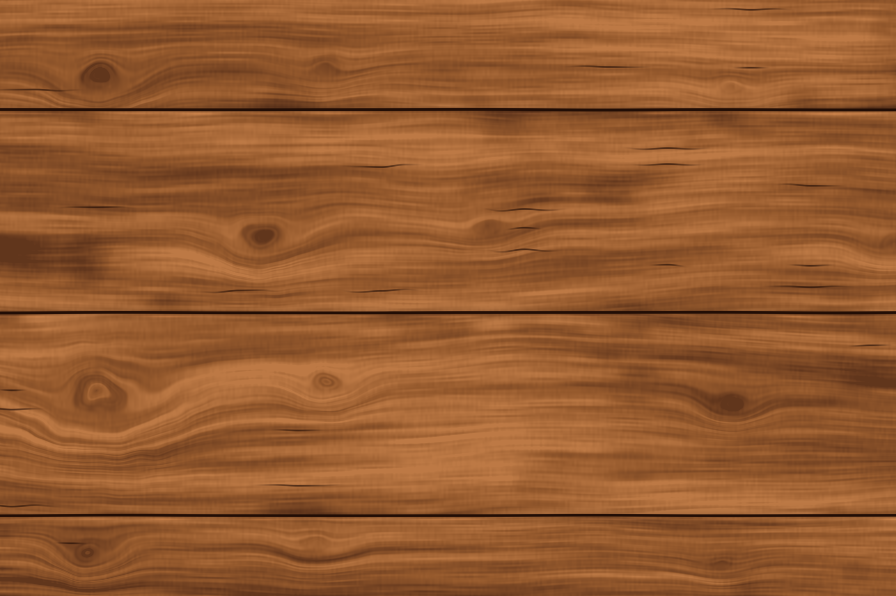
Give the GLSL for this texture, as a WebGL 2 fragment shader.

```glsl
#version 300 es
precision highp float;
// Stained pine planks laid horizontally, with grain, knots, smudges and dark seams.
uniform vec2 u_resolution;
out vec4 fragColor;

float hash(vec2 p) {
    return fract(sin(dot(p, vec2(12.9898, 78.233))) * 43758.5453);
}

float noise(vec2 p) {
    vec2 i = floor(p), f = fract(p);
    f = f * f * (3.0 - 2.0 * f);
    return mix(mix(hash(i), hash(i + vec2(1, 0)), f.x),
               mix(hash(i + vec2(0, 1)), hash(i + vec2(1, 1)), f.x), f.y);
}

// Centred noise, for use as an offset
float wave(vec2 p) { return noise(p) - 0.5; }

// Bends the grain into rings around each knot; returns the darkening
float addKnots(vec2 p, float row, float pitch, float base, inout float grain) {
    float dark = 0.0;
    for (int i = 0; i < 3; i++) {
        float k = float(i);
        float chance = hash(vec2(row + 2.0, k * 3.7));
        float size = 0.014 + 0.012 * chance + 0.016 * exp(-k * 3.0 - abs(row - 1.0) * 2.0);
        vec2 center = vec2(0.15 + 0.23 * k + 0.15 * k * k + 0.29 * pow(sin(row * 0.785), 8.0),
                           base + pitch * (row - 0.18 - 0.22 * row + 0.06 * sin(k * 2.0)));
        vec2 d = p - center;
        d += size * 0.5 * vec2(wave(p * 30.0), wave(p * 30.0 + 9.0));
        float r = length(d * vec2(0.72, 1.0));
        float strength = (row > 0.5 && row < 1.5) || i == 0 ? 1.0 : 0.35 + 0.4 * chance;
        grain = mix(grain, center.y + r * 1.2, strength * exp(-r * r / (size * size * 5.0)));
        // Heart, rim and the stain trailing along the plank
        dark += strength * 0.36 * exp(-r * r / (size * size * 0.6));
        dark += strength * 0.26 * exp(-pow((r - size * 0.85) / (size * 0.16), 2.0))
              * noise(d * 60.0 + k * 5.0);
        dark += strength * 0.16 * exp(-dot(d * vec2(0.4, 1.0), d * vec2(0.4, 1.0)) / (size * size * 2.5));
    }
    return dark;
}

// Short tapered cracks scattered along the grain
float cracks(vec2 p) {
    vec2 cell = p / vec2(0.24, 0.034);
    vec2 id = floor(cell);
    vec2 d = (fract(cell) - 0.5) * vec2(0.24, 0.034);
    d.y += 0.012 * (hash(id + 4.0) - 0.5) + 0.006 * wave(p * vec2(25.0, 3.0));
    float reach = mix(0.02, 0.1, hash(id + 8.0));
    float taper = 1.0 - smoothstep(0.0, reach, abs(d.x));
    float line = 1.0 - smoothstep(0.0004, 0.0025, abs(d.y));
    return step(0.87, hash(id)) * taper * line;
}

void main() {
    vec2 p = gl_FragCoord.xy / u_resolution.y;
    float px = 1.0 / u_resolution.y;

    // Plank layout
    float base = 0.135, pitch = 0.3405;
    float level = (p.y - base) / pitch + 1.0;
    float row = floor(level);
    vec2 q = p + vec2(row * 7.3, row * 3.1);

    // Wavering grain coordinate, wrapped around the knots
    float grain = p.y + 0.045 * wave(q * vec2(1.7, 4.0)) + 0.012 * wave(q * vec2(6.0, 14.0));
    float dark = addKnots(p, row, pitch, base, grain);
    grain += row * 2.7;

    // Growth bands, fibres and broad stain variation
    float tone = 0.68 + 0.06 * (hash(vec2(row, 6.0)) - 0.5);
    tone += 0.58 * wave(vec2(q.x * 1.8, grain * 58.0));
    tone += 0.42 * wave(vec2(q.x * 4.5, grain * 135.0));
    tone += 0.34 * wave(vec2(q.x * 14.0, grain * 290.0));
    tone += 0.48 * wave(q * vec2(2.6, 9.0));
    tone += 0.10 * wave(q * vec2(260.0, 90.0));

    // Dark smudges, strongest where the stain soaked in
    float soak = noise(q * vec2(5.5, 9.0) + 3.0) * 0.75 + noise(q * vec2(16.0, 40.0)) * 0.25;
    tone -= 0.42 * smoothstep(0.64, 0.92, soak) + dark;

    // Stain colours from dark to light
    vec3 umber = vec3(0.38, 0.21, 0.11);
    vec3 chestnut = vec3(0.585, 0.35, 0.175);
    vec3 honey = vec3(0.74, 0.475, 0.27);
    vec3 black = vec3(0.13, 0.05, 0.02);
    vec3 color = mix(umber, chestnut, clamp(tone / 0.6, 0.0, 1.0));
    color = mix(color, honey, clamp((tone - 0.6) / 0.48, 0.0, 1.0));
    color = mix(color, umber, clamp(-tone, 0.0, 0.5));
    color = mix(color, black, 0.65 * cracks(q));

    // Seams: soft shade, worn bright edge below, dark gap
    float nearest = floor(level + 0.5);
    float gap = (level - nearest) * pitch + 0.0012 * wave(vec2(p.x * 5.0, nearest * 4.0));
    float halfWidth = 0.0021 + 0.0009 * hash(vec2(nearest, 2.0));
    color *= 1.0 - 0.16 * exp(-abs(gap) / 0.006);
    color += vec3(0.12, 0.08, 0.05) * exp(-pow((gap + 0.0065) / 0.0018, 2.0))
           * noise(vec2(p.x * 18.0, nearest * 5.0));
    float soft = max(px * 0.7, 0.001);
    color = mix(black, color, smoothstep(halfWidth - soft, halfWidth + soft, abs(gap)));

    fragColor = vec4(color, 1.0);
}
```
